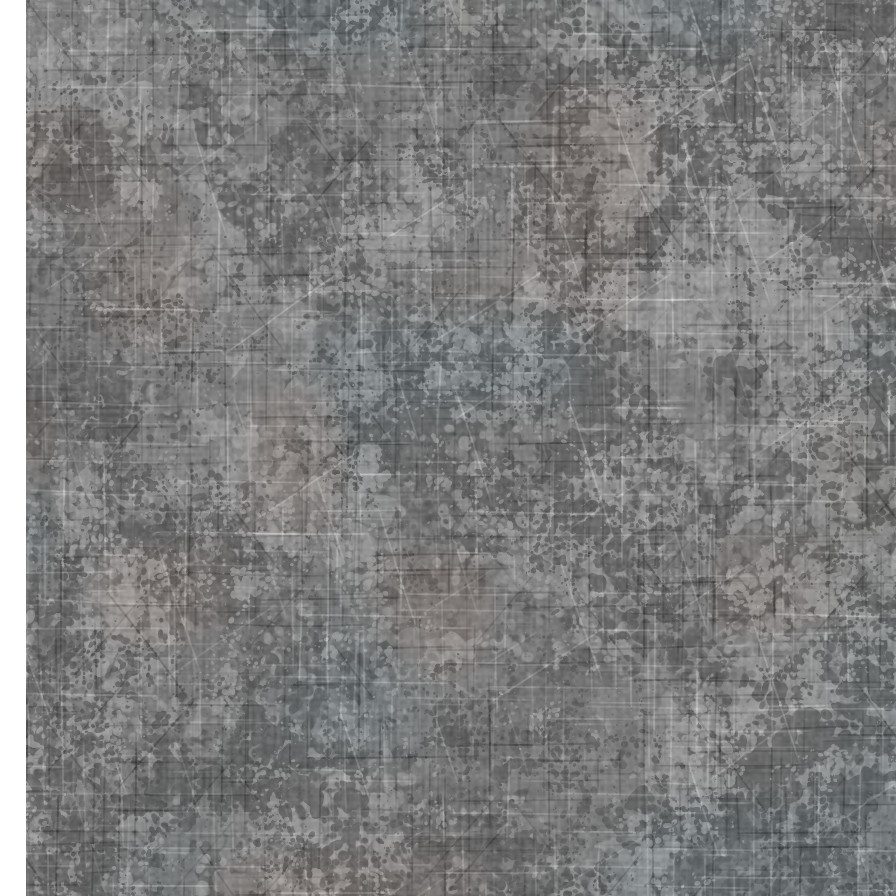
Write a Shadertoy shader that draws this texture.

```glsl
// Worn grey metal: mottled patches, crossed fine scratches, and a white strip on the left.

float hash(vec2 p) {
    vec3 q = fract(vec3(p.xyx) * 0.1031);
    q += dot(q, q.yzx + 33.33);
    return fract((q.x + q.y) * q.z);
}

vec2 hash2(vec2 p) {
    return vec2(hash(p), hash(p + 71.7));
}

mat2 rotation(float a) {
    return mat2(cos(a), sin(a), -sin(a), cos(a));
}

float noise(vec2 p) {
    vec2 i = floor(p), f = fract(p);
    f = f * f * (3.0 - 2.0 * f);
    return mix(mix(hash(i), hash(i + vec2(1, 0)), f.x),
               mix(hash(i + vec2(0, 1)), hash(i + vec2(1, 1)), f.x), f.y);
}

// Distance to the nearest scattered point, for rounded flakes
float cellDistance(vec2 p) {
    vec2 i = floor(p), f = fract(p);
    float nearest = 2.0;
    for (int y = -1; y <= 1; y++)
        for (int x = -1; x <= 1; x++) {
            vec2 o = vec2(x, y);
            nearest = min(nearest, length(o + hash2(i + o) - f));
        }
    return nearest;
}

// Broad drifts broken up by finer clumps and round flakes
float patches(vec2 p, float seed, float scale) {
    vec2 q = rotation(seed * 1.7) * p * scale + seed * 13.7;
    q += 0.12 * vec2(noise(q * 3.0), noise(q * 3.0 + 40.0));
    return 0.42 * noise(q) + 0.30 * noise(rotation(0.6) * q * 3.1 + 9.0)
         + 0.28 * noise(rotation(1.1) * q * 8.0 + 23.0)
         + 0.36 * (0.45 - cellDistance(q * 8.5));
}

float cover(float field, float threshold) {
    return smoothstep(threshold - 0.035, threshold + 0.035, field);
}

// One sparse set of thin, slightly bent segments along an angle
float scratches(vec2 p, float angle, float rows, float seed) {
    vec2 q = rotation(angle) * (p - 0.5) + 3.0;
    q.y += 0.006 * noise(q * 6.0 + seed);
    float row = floor(q.y * rows);
    float along = q.x * 5.0 + 9.0 * hash(vec2(row, seed));
    vec2 id = vec2(floor(along), row + seed * 101.0);
    float offset = abs(fract(q.y * rows) - 0.2 - 0.6 * hash(id)) / rows;
    float pixel = 1.0 / iResolution.y;
    float line = 1.0 - smoothstep(0.0004, 0.0006 + pixel, offset);
    float reach = 0.12 + 0.36 * hash(id + 5.3);
    float ends = 1.0 - smoothstep(reach - 0.1, reach, abs(fract(along) - 0.5));
    return line * ends * step(0.45, hash(id + 17.1)) * (0.4 + 0.6 * hash(id + 29.0));
}

void mainImage(out vec4 fragColor, in vec2 fragCoord) {
    vec2 p = fragCoord / iResolution.y;

    // Layered flakes of oxide, from broad patches to small flecks
    float tone = 0.455 + 0.06 * (noise(p * 9.0) - 0.5);
    tone = mix(tone, 0.405, cover(patches(p, 1.0, 6.0), 0.54));
    tone = mix(tone, 0.555, cover(patches(p, 2.0, 6.5), 0.54));
    tone = mix(tone, 0.595, 0.8 * cover(patches(p, 3.0, 9.0), 0.62));
    tone = mix(tone, 0.495, 0.9 * cover(patches(p, 4.0, 8.0), 0.58));
    tone = mix(tone, 0.395, 0.9 * cover(patches(p, 5.0, 11.0), 0.63));
    tone = mix(tone, 0.600, 0.8 * cover(patches(p, 6.0, 15.0), 0.67));
    tone = mix(tone, 0.370, 0.8 * cover(patches(p, 7.0, 17.0), 0.70));

    // Brushed grain in both directions, strongest in vertical bands
    float bands = 0.5 + noise(p * vec2(14.0, 4.0) + 50.0);
    tone += 0.070 * bands * (noise(p * vec2(290.0, 16.0)) - 0.5);
    tone += 0.050 * (noise(p * vec2(15.0, 270.0) + 7.0) - 0.5);
    tone += 0.065 * (noise(p * 250.0) - 0.5);

    // Vertical and horizontal hairlines, then stray diagonal ones
    for (int i = 0; i < 12; i++) {
        float k = float(i);
        float stray = step(8.0, k);
        float angle = 1.5708 * mod(k, 2.0) + 0.05 * (hash(vec2(k, 3.0)) - 0.5);
        angle += stray * (0.4 + 0.9 * hash(vec2(k, 8.0)));
        float rows = mix(48.0, 16.0, stray);
        float shade = mod(k, 4.0) < 2.0 ? 0.10 : -0.085;
        tone += shade * scratches(p, angle, rows, k + 1.0);
    }

    // Faint teal and rosy stains
    vec3 color = vec3(tone);
    float teal = smoothstep(0.62, 0.9, noise(p * 5.0 + 31.0));
    float rose = smoothstep(0.65, 0.9, noise(p * 6.0 + 63.0));
    color += teal * vec3(-0.025, 0.0, 0.008) + rose * vec3(0.018, 0.0, -0.008);

    // Blank margin
    float edge = 0.5 / iResolution.y;
    color = mix(vec3(1.0), color, smoothstep(0.029 - edge, 0.029 + edge, p.x));
    fragColor = vec4(clamp(color, 0.0, 1.0), 1.0);
}
```
